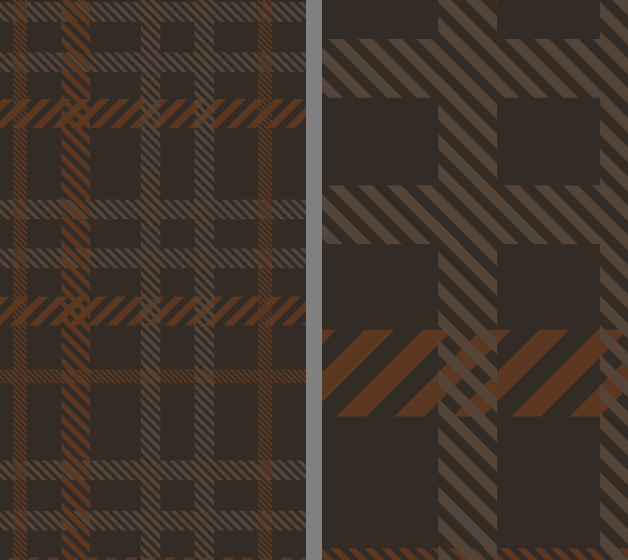
Left: the whole. Right: its middle third, enlarged.
A WebGL 2 fragment shader for this pattern:

```glsl
#version 300 es
precision highp float;
// Dark tartan: rust and taupe bands of diagonal twill hatching on a brown ground.

#define WARP_REPEAT 0.801    // sett size across, in canvas widths
#define WEFT_REPEAT 1.498    // sett size down
#define BROAD_WIDTH 0.0945
#define PAIR_WIDTH  0.0640
#define FINE_WIDTH  0.0455
#define WARP_BROAD_PITCH 0.0476
#define WEFT_BROAD_PITCH 0.0635
#define PAIR_PITCH  0.0320
#define FINE_PITCH  0.0185
#define THREAD_DUTY 0.51     // hatched share of each pitch

uniform vec2 u_resolution;
out vec4 outColor;

const vec3 GROUND = vec3(0.20, 0.17, 0.15);
const vec3 TAUPE  = vec3(0.33, 0.27, 0.22);
const vec3 RUST   = vec3(0.36, 0.22, 0.13);

// Antialiased coverage of a signed distance.
float coverage(float dist) {
    return clamp(0.5 - dist * u_resolution.x, 0.0, 1.0);
}

// Repeating band along one axis.
float band(float pos, float centre, float width, float repeat) {
    float offset = mod(pos - centre + 0.5 * repeat, repeat) - 0.5 * repeat;
    return coverage(abs(offset) - 0.5 * width);
}

// 45 degree hatching; diagonal is x - y or x + y.
float twill(float diagonal, float pitch) {
    float d = abs(fract(diagonal / pitch) - 0.5) - 0.5 * THREAD_DUTY;
    return coverage(d * pitch * 0.70711);
}

void main() {
    // Canvas widths, measured from the top left corner.
    vec2 p = vec2(gl_FragCoord.x, u_resolution.y - gl_FragCoord.y) / u_resolution.x;
    float falling = p.x - p.y;
    float rising = p.x + p.y;

    float pairTwill = twill(falling, PAIR_PITCH);
    float fineTwill = twill(falling, FINE_PITCH);

    // Weft: two unequal half setts, each a taupe pair and a broad rust band.
    float weftPair = 0.0, weftBroad = 0.0;
    for (int i = 0; i < 2; i++) {
        float k = float(i);
        float first = 0.039 + 0.6455 * k;
        float gap = 0.1645 - 0.005 * k;
        weftPair = max(weftPair, band(p.y, first, PAIR_WIDTH, WEFT_REPEAT));
        weftPair = max(weftPair, band(p.y, first + gap, PAIR_WIDTH, WEFT_REPEAT));
        weftBroad = max(weftBroad, band(p.y, first + 0.332, BROAD_WIDTH, WEFT_REPEAT));
    }
    float weftFine = band(p.y, 1.230, FINE_WIDTH, WEFT_REPEAT);

    vec3 color = GROUND;
    color = mix(color, RUST, weftBroad * twill(rising, WEFT_BROAD_PITCH));
    color = mix(color, RUST, weftFine * fineTwill);
    color = mix(color, TAUPE, weftPair * pairTwill);

    // Warp: fine rust, broad rust and a taupe pair, laid over the weft.
    float warpFine = band(p.x, 0.0655, FINE_WIDTH, WARP_REPEAT);
    float warpBroad = band(p.x, 0.2476, BROAD_WIDTH, WARP_REPEAT);
    float warpPair = max(band(p.x, 0.492, PAIR_WIDTH, WARP_REPEAT),
                         band(p.x, 0.668, PAIR_WIDTH, WARP_REPEAT));
    color = mix(color, RUST, warpFine * fineTwill);
    color = mix(color, RUST, warpBroad * twill(falling, WARP_BROAD_PITCH));
    color = mix(color, TAUPE, warpPair * pairTwill);

    outColor = vec4(color, 1.0);
}
```
